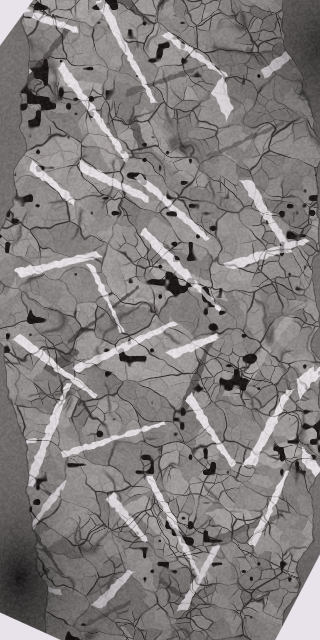
Reproduce this texture procedurally as a Shadertoy shader.

```glsl
const float SOFT = 0.0035;         // edge softness, in canvas widths
const float GRAIN_SIZE = 0.11;
const float CHIP_SIZE = 0.047;
const float CRACK_WIDTH = 0.0019;
const float CRACK_GRAY = 0.16;
const float PIT_GRAY = 0.10;
const float RESIN_GRAY = 0.44;
const vec2 GRAIN_RANGE = vec2(0.46, 0.65);
const vec3 WARM_TINT = vec3(0.012, -0.006, -0.009);
const vec3 NEEDLE_WHITE = vec3(0.89, 0.87, 0.885);
const vec3 PAPER_WHITE = vec3(0.91, 0.89, 0.92);

float hash12(vec2 p) {
    vec3 q = fract(p.xyx * 0.1031);
    q += dot(q, q.yzx + 33.33);
    return fract((q.x + q.y) * q.z);
}

vec2 hash22(vec2 p) {
    vec3 q = fract(p.xyx * vec3(0.1031, 0.1030, 0.0973));
    q += dot(q, q.yzx + 33.33);
    return fract((q.xx + q.yz) * q.zy);
}

float noise(vec2 p) {
    vec2 i = floor(p), f = fract(p);
    f = f * f * (3.0 - 2.0 * f);
    return mix(mix(hash12(i), hash12(i + vec2(1, 0)), f.x),
               mix(hash12(i + vec2(0, 1)), hash12(i + 1.0), f.x), f.y);
}

mat2 rotation(float a) {
    return mat2(cos(a), -sin(a), sin(a), cos(a));
}

// Coverage of the negative side of a distance
float fill(float d) {
    float s = max(SOFT, 1.5 / iResolution.x);
    return 1.0 - smoothstep(-0.5 * s, 0.5 * s, d);
}

// Voronoi cells: x = distance to border, y = random value of the cell
vec2 cells(vec2 p) {
    vec2 base = floor(p), f = fract(p), nearCell = vec2(0), nearVec = vec2(0);
    float best = 9.0, border = 9.0;
    for (int k = 0; k < 9; k++) {
        vec2 g = vec2(k % 3 - 1, k / 3 - 1);
        vec2 r = g + hash22(base + g) - f;
        if (dot(r, r) < best) { best = dot(r, r); nearVec = r; nearCell = g; }
    }
    for (int k = 0; k < 25; k++) {
        vec2 g = nearCell + vec2(k % 5 - 2, k / 5 - 2);
        vec2 r = g + hash22(base + g) - f, apart = r - nearVec;
        if (dot(apart, apart) > 1e-4)
            border = min(border, dot(0.5 * (r + nearVec), normalize(apart)));
    }
    return vec2(border, hash12(base + nearCell + 71.0));
}

// Scattered tapered crystals: x = coverage, y = random value of the crystal
vec2 crystals(vec2 p, float pitch, vec2 halfLength, vec2 halfWidth, float share, float seed) {
    vec2 result = vec2(0), base = floor(p / pitch);
    float ragged = (noise(p * 75.0 + seed) - 0.5) * 0.008 + (noise(p * 24.0) - 0.5) * 0.005;
    for (int k = 0; k < 9; k++) {
        vec2 id = base + vec2(k % 3 - 1, k / 3 - 1);
        vec2 a = hash22(id + seed), b = hash22(id + seed + 37.0), c = hash22(id + seed + 83.0);
        if (c.x > share) continue;
        float angle = b.x < 0.64 ? mix(0.25, 1.25, b.x / 0.64) : -mix(0.1, 1.2, (b.x - 0.64) / 0.36);
        vec2 q = rotation(-angle) * (p - (id + 0.15 + 0.7 * a) * pitch);
        vec2 size = vec2(mix(halfLength.x, halfLength.y, b.y), mix(halfWidth.x, halfWidth.y, c.y));
        if (a.x > 0.9) size *= vec2(0.4, 2.2);   // blocky crystal
        float taper = 1.0 - 0.45 * (0.5 + 0.5 * q.x / size.x);
        float d = max(abs(q.x + (a.y - 0.5) * 2.0 * q.y) - size.x, abs(q.y) - size.y * taper);
        float cover = fill(d + ragged);
        if (cover > result.x) result = vec2(cover, hash12(id + seed + 11.0));
    }
    return result;
}

void mainImage(out vec4 fragColor, in vec2 fragCoord) {
    vec2 p = fragCoord / iResolution.x;
    vec2 wobble = vec2(noise(p * 13.0), noise(p * 13.0 + 40.0)) - 0.5;
    vec2 fine = vec2(noise(p * 45.0), noise(p * 45.0 + 70.0)) - 0.5;
    vec2 w = p + wobble * 0.045 + fine * 0.012;

    // Gray mosaic of large grains and small chips
    vec2 grain = cells(rotation(-0.6) * w / (GRAIN_SIZE * vec2(1.35, 0.85)));
    vec2 chip = cells(rotation(0.5) * w / CHIP_SIZE + 19.0);
    float chipped = smoothstep(0.42, 0.6, noise(p * 6.0 + 5.0));
    float gray = mix(GRAIN_RANGE.x, GRAIN_RANGE.y, mix(grain.y, chip.y, 0.25 + 0.4 * chipped));

    // Broad pale crystals and thin dark ones
    vec2 pale = crystals(p + wobble * 0.02, 0.23, vec2(0.05, 0.17), vec2(0.018, 0.042), 0.65, 210.0);
    gray = mix(gray, mix(0.57, 0.68, pale.y), pale.x * 0.85);
    vec2 dark = crystals(p, 0.24, vec2(0.05, 0.16), vec2(0.006, 0.014), 0.45, 330.0);
    gray = mix(gray, mix(0.27, 0.42, dark.y), dark.x * 0.85);

    // Cracks along the borders and long wandering fractures
    float patchy = smoothstep(0.25, 0.6, noise(p * 17.0 + 9.0));
    float crack = fill(grain.x * GRAIN_SIZE - CRACK_WIDTH) * mix(0.35, 0.95, patchy);
    crack = max(crack, fill(chip.x * CHIP_SIZE - CRACK_WIDTH * 0.7) * patchy * mix(0.25, 0.85, chipped));
    float vein = abs(noise(w * 7.0 + 90.0) - 0.5) / 10.0;
    crack = max(crack, fill(vein - CRACK_WIDTH * 0.5) * 0.7 * patchy);
    gray = mix(gray, CRACK_GRAY, crack);

    // White needles, broken by cracks
    vec2 needle = crystals(p, 0.25, vec2(0.06, 0.19), vec2(0.010, 0.017), 0.88, 120.0);
    float pits = 0.55 * noise(p * 42.0 + 3.0) + 0.45 * noise(p * 9.0 + 60.0);
    float pitted = smoothstep(0.75, 0.81, pits);
    vec3 color = mix(gray + WARM_TINT, NEEDLE_WHITE, needle.x * (1.0 - 0.5 * crack));
    color = mix(color, PIT_GRAY + WARM_TINT, pitted * (1.0 - 0.7 * needle.x));

    // Smooth resin beside the ragged rock outline
    float bulge = (p.y - 1.09) / 0.27;
    float left = 0.07 - 0.12 * exp(-bulge * bulge) + 0.06 * (1.0 - smoothstep(0.2, 0.6, p.y));
    float right = 0.985 - 0.1 * smoothstep(1.6, 1.95, p.y) - 0.09 * (1.0 - smoothstep(0.0, 0.4, p.y));
    float outside = max(left - p.x, p.x - right) + wobble.x * 0.05 + fine.y * 0.012;
    float resin = RESIN_GRAY + 0.04 * (noise(p * 5.0) - 0.5);
    color = mix(color, resin + WARM_TINT, 1.0 - fill(outside));
    color = mix(color, vec3(0.2), 0.6 * fill(abs(outside) - CRACK_WIDTH));

    // Uneven light and fine speckle
    float shade = 0.68 * exp(-9.0 * length((p - vec2(0.06, 0.2)) * vec2(1.0, 0.7)));
    shade += 0.55 * exp(-7.0 * length((p - vec2(1.0, 1.86)) * vec2(1.0, 0.6)));
    shade += 0.16 * (1.0 - smoothstep(0.0, 0.5, p.y));
    color *= 1.0 - min(shade, 0.85);
    color += (noise(p * 190.0) - 0.5) * 0.07;

    // Pale paper at three corners
    float paper = dot(p - vec2(0.0, 1.857), normalize(vec2(0.143, -0.104)));
    paper = min(paper, dot(p - vec2(0.0, 0.086), normalize(vec2(0.086, 0.19))));
    paper = min(paper, dot(p - vec2(1.0, 0.268), normalize(vec2(-0.268, 0.14))));
    color = mix(color, PAPER_WHITE, fill(paper));
    fragColor = vec4(clamp(color, 0.0, 1.0), 1.0);
}
```
